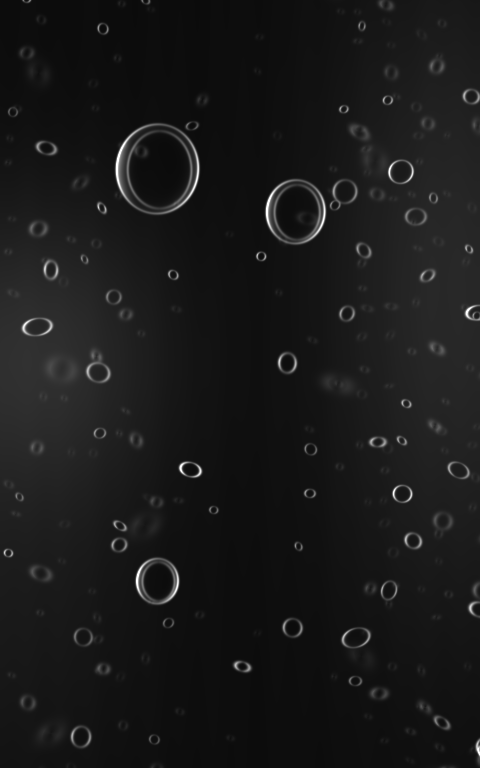
This texture is drawn by a WebGL 2 fragment shader. Its source:

```glsl
#version 300 es
precision highp float;

uniform vec2 u_resolution;
out vec4 fragColor;

float hash(vec2 cell, float seed) {
    return fract(sin(dot(cell, vec2(127.1, 311.7)) + seed * 74.7) * 43758.545);
}

vec2 rotate(vec2 v, float angle) {
    float c = cos(angle), s = sin(angle);
    return vec2(c * v.x - s * v.y, s * v.x + c * v.y);
}

float glow(vec2 p, vec2 centre, vec2 size) {
    vec2 q = (p - centre) / size;
    return exp(-dot(q, q));
}

// Dark water with two wide side lights
float backdrop(vec2 p) {
    float light = 0.047;
    light += 0.135 * glow(p, vec2(0.04, 0.54), vec2(0.17, 0.2));
    light += 0.110 * glow(p, vec2(0.59, 0.62), vec2(0.16, 0.42));
    light += 0.045 * glow(p, vec2(0.02, 0.2), vec2(0.17, 0.25));
    float streaks = sin(p.x * 71.0 + sin(p.y * 5.0)) + sin(p.x * 157.0 + 2.0);
    return light + 0.0015 * streaks;
}

// Thin glass shell: x is reflected light, y is coverage
vec2 bubble(vec2 offset, vec2 radii, float angle, float blur) {
    vec2 n = rotate(offset, angle) / radii;
    float len = length(n);
    float edge = (len - 1.0) * min(radii.x, radii.y);
    float body = 1.0 - smoothstep(-blur, blur, edge);
    float rim = exp(-edge * edge / (blur * blur));
    vec2 dir = offset / max(length(offset), 1e-5);
    float lobes = 0.3 + 0.7 * pow(abs(dot(dir, normalize(vec2(0.95, -0.25)))), 2.0);
    float shell = body * pow(min(len, 1.0), 7.0) * lobes;
    float flare = smoothstep(0.55, 1.0, dot(dir, normalize(vec2(-0.95, -0.1))));
    return vec2(0.7 * rim * lobes + 0.4 * shell * (0.6 + flare), body);
}

// Inner refraction line of a large bubble
float lensLine(vec2 offset, float radius, float blur) {
    vec2 q = (offset - radius * vec2(0.05, -0.02)) / (radius * vec2(0.74, 0.9));
    float edge = (length(q) - 1.0) * radius * 0.74;
    float sides = 0.35 + 0.65 * abs(q.x);
    return 0.3 * sides * exp(-edge * edge / (blur * blur));
}

float crowding(float x) {
    float left = 1.0 - smoothstep(0.12, 0.28, x);
    float right = smoothstep(0.36, 0.5, x);
    return 0.14 + 0.42 * left + 0.62 * right;
}

float blend(float shade, vec2 glass, float gain) {
    return shade * (1.0 - 0.2 * glass.y * gain) + glass.x * gain;
}

// Scattered bubbles, one per cell, with columns slid to break the rows
float scatter(float shade, vec2 p, float size, vec2 radiusRange, float blur,
              float gain, float density, float seed) {
    float column = floor(p.x / size);
    vec2 grid = p / size + vec2(0.0, hash(vec2(column, 3.0), seed));
    vec2 cell = floor(grid);
    if (hash(cell, seed) > density * crowding((cell.x + 0.5) * size)) return shade;
    float pick = hash(cell, seed + 1.0);
    float radius = mix(radiusRange.x, radiusRange.y, pick * pick);
    float room = max(0.5 - (radius + 2.0 * blur) / size, 0.0);
    vec2 jitter = vec2(hash(cell, seed + 2.0), hash(cell, seed + 3.0)) * 2.0 - 1.0;
    vec2 offset = (fract(grid) - 0.5 - jitter * room) * size;
    float squash = mix(0.58, 1.0, hash(cell, seed + 4.0));
    float angle = 6.2832 * hash(cell, seed + 5.0);
    float strength = gain * mix(0.5, 1.1, hash(cell, seed + 6.0));
    return blend(shade, bubble(offset, radius * vec2(1.0, squash), angle, blur), strength);
}

void main() {
    vec2 p = gl_FragCoord.xy / u_resolution.y;
    float pixel = 1.0 / u_resolution.y;
    float fine = max(0.0014, 0.75 * pixel);
    float shade = backdrop(p);

    // Distant bubbles out of focus
    shade = scatter(shade, p, 0.13, vec2(0.012, 0.019), 0.008, 0.11, 0.5, 11.0);
    shade = scatter(shade, p, 0.075, vec2(0.006, 0.012), 0.0035, 0.28, 0.55, 23.0);
    shade = scatter(shade, p, 0.035, vec2(0.003, 0.006), 0.0025, 0.1, 0.6, 37.0);

    // Sharp bubbles
    shade = scatter(shade, p, 0.06, vec2(0.005, 0.008), fine, 0.7, 0.32, 41.0);
    shade = scatter(shade, p, 0.085, vec2(0.009, 0.016), fine * 1.4, 0.75, 0.4, 53.0);
    shade = scatter(shade, p, 0.11, vec2(0.011, 0.021), fine, 1.0, 0.45, 67.0);

    // Large foreground bubbles, shrinking along the sequence
    for (int i = 0; i < 3; i++) {
        float k = float(i);
        vec2 centre = vec2(0.295 - 0.09 * cos(3.14159 * k), 0.48 + 0.3 * cos(0.62 * k * k));
        float radius = 0.056 * pow(0.71, k);
        vec2 offset = p - centre;
        vec2 glass = bubble(offset, radius * vec2(0.95, 1.04), 0.1, fine * 1.2);
        glass.x += glass.y * lensLine(offset, radius, fine * 1.3);
        shade = blend(shade, glass, 1.15);
    }

    fragColor = vec4(vec3(clamp(shade, 0.0, 1.0)), 1.0);
}
```
